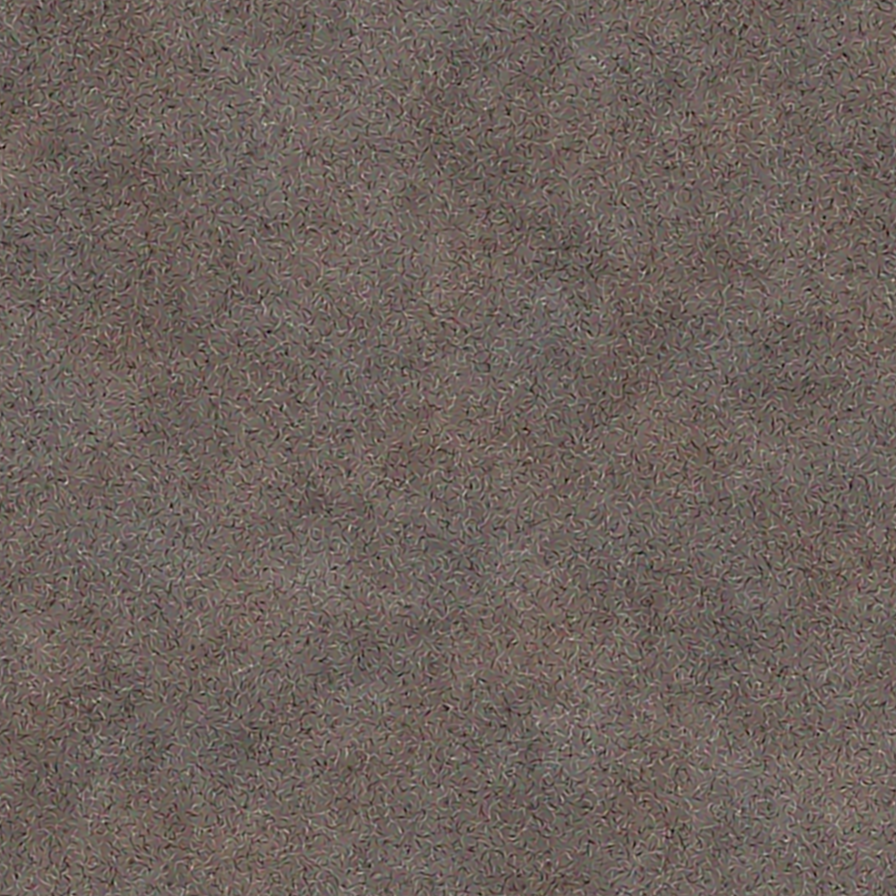
Write a Shadertoy shader that draws this texture.

```glsl
const vec3 WOOL = vec3(0.434, 0.390, 0.367);
const vec3 HAIR_TINT = vec3(1.0, 0.96, 0.86);
const vec3 MAGENTA_GREEN = vec3(0.035, -0.085, 0.02);
const vec3 RED_CYAN = vec3(0.075, -0.01, -0.06);

vec3 hash3(vec3 p) {
    p = fract(p * vec3(0.1031, 0.1030, 0.0973));
    p += dot(p, p.yxz + 33.33);
    return fract((p.xxy + p.yxx) * p.zyx);
}

float cornerSlope(vec2 cell, vec2 offset, float seed) {
    vec2 gradient = hash3(vec3(cell, seed)).xy * 2.0 - 1.0;
    return dot(gradient, offset);
}

// Signed gradient noise
float noise(vec2 p, float seed) {
    vec2 i = floor(p), f = fract(p);
    vec2 u = f * f * f * (f * (f * 6.0 - 15.0) + 10.0);
    vec2 e = vec2(1.0, 0.0);
    float low = mix(cornerSlope(i, f, seed), cornerSlope(i + e, f - e, seed), u.x);
    float high = mix(cornerSlope(i + e.yx, f - e.yx, seed),
                     cornerSlope(i + 1.0, f - 1.0, seed), u.x);
    return mix(low, high, u.y);
}

// Coordinates along and across a curved strand
vec2 strandSpace(vec2 p, float angle, float bend) {
    float c = cos(angle), s = sin(angle);
    vec2 q = vec2(c * p.x + s * p.y, c * p.y - s * p.x);
    q.y += bend * q.x * q.x;
    return q;
}

// Dense matted fibres: short light and dark strokes with opposite flanks
float mattedFibres(vec2 p, float strokeLength, float strokeWidth) {
    vec2 home = floor(p);
    float sum = 0.0;
    for (int y = -1; y <= 1; y++)
    for (int x = -1; x <= 1; x++)
    for (int k = 0; k < 3; k++) {
        vec2 cell = home + vec2(x, y);
        vec3 place = hash3(vec3(cell, float(k) + 11.0));
        vec3 style = hash3(vec3(cell, float(k) + 47.0));
        vec2 d = p - cell - place.xy;
        float reach = max(1.0 - dot(d, d), 0.0);
        vec2 q = strandSpace(d, place.z * 3.1416, style.x - 0.5);
        q /= vec2(strokeLength, strokeWidth);
        float profile = (1.0 - q.y * q.y) * exp(-0.5 * dot(q, q));
        sum += (style.y * 2.0 - 1.0) * profile * reach * reach;
    }
    return sum;
}

// Sparse loose hairs lying on the surface
float looseHairs(vec2 p, float density, float width, float seed) {
    vec2 home = floor(p);
    float sum = 0.0;
    for (int y = -1; y <= 1; y++)
    for (int x = -1; x <= 1; x++) {
        vec2 cell = home + vec2(x, y);
        vec3 place = hash3(vec3(cell, seed));
        vec3 style = hash3(vec3(cell, seed + 5.0));
        vec2 q = strandSpace(p - cell - place.xy, place.z * 3.1416, style.x * 3.0 - 1.5);
        float halfLength = mix(0.15, 0.5, style.y);
        float ends = 1.0 - smoothstep(0.5 * halfLength, halfLength, abs(q.x));
        float present = step(style.z, density) * (0.4 + 0.6 * style.z / density);
        sum += present * ends * exp(-q.y * q.y / (width * width));
    }
    return sum;
}

// Small dark gaps between the fibres
float pits(vec2 p, float density, float radius) {
    vec2 cell = floor(p);
    vec3 h = hash3(vec3(cell, 83.0));
    vec2 d = fract(p) - mix(vec2(0.25), vec2(0.75), h.xy);
    return step(h.z, density) * (1.0 - smoothstep(0.0, radius, length(d)));
}

void mainImage(out vec4 fragColor, in vec2 fragCoord) {
    vec2 uv = fragCoord / iResolution.y;

    // Soft unevenness of the cloth
    float mottle = 0.05 * noise(uv * 4.0, 1.0)
                 + 0.05 * noise(uv * 13.0, 2.0)
                 + 0.06 * noise(uv * 38.0, 3.0);

    // Fine relief
    float relief = 0.15 * mattedFibres(uv * 110.0, 0.42, 0.20);
    relief -= 0.14 * pits(uv * 45.0, 0.3, 0.22);

    // Mixed dye colours
    vec3 color = WOOL + mottle + relief;
    color += MAGENTA_GREEN * (noise(uv * 150.0, 4.0) + 0.5 * noise(uv * 60.0, 5.0));
    color += RED_CYAN * (noise(uv * 135.0, 6.0) + 0.3 * noise(uv * 9.0, 7.0));

    // Pale hairs, short and long
    float hairs = 0.07 * looseHairs(uv * 28.0, 0.4, 0.045, 21.0)
                + 0.10 * looseHairs(uv * 11.0, 0.13, 0.017, 31.0);
    color += HAIR_TINT * hairs;

    fragColor = vec4(clamp(color, 0.0, 1.0), 1.0);
}
```
